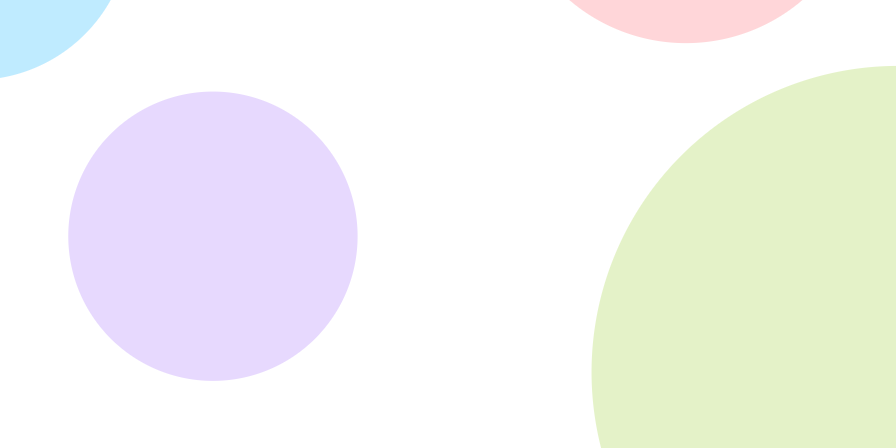
Reproduce this background procedurally as a WebGL 2 fragment shader.

```glsl
#version 300 es
precision highp float;
// Four flat pastel discs on a white ground, three cropped by the canvas edges.
// Each disc is a circle distance function, blended over the ground with an
// edge one pixel wide. Lengths are in canvas heights, origin at lower left.

// Discs: centre x, centre y, radius
#define LILAC_DISC vec3(0.4753, 0.4727, 0.3229)
#define GREEN_DISC vec3(2.0040, 0.1693, 0.6836)
#define PINK_DISC  vec3(1.5310, 1.3037, 0.4000)
#define BLUE_DISC  vec3(-0.0565, 1.1688, 0.3474)

// Colours
#define WHITE vec3(1.0)
#define LILAC vec3(0.905, 0.85, 0.995)
#define GREEN vec3(0.895, 0.95, 0.785)
#define PINK  vec3(1.00, 0.84, 0.85)
#define BLUE  vec3(0.75, 0.92, 1.00)

uniform vec2 u_resolution;
out vec4 fragColor;

// Signed distance to a disc, negative inside
float discDistance(vec2 p, vec3 disc) {
    return length(p - disc.xy) - disc.z;
}

// Lays one smooth-edged disc over the colour below it
vec3 paintDisc(vec3 below, vec2 p, vec3 disc, vec3 tint, float pixel) {
    float coverage = clamp(0.5 - discDistance(p, disc) / pixel, 0.0, 1.0);
    return mix(below, tint, coverage);
}

void main() {
    float pixel = 1.0 / u_resolution.y;
    vec2 p = gl_FragCoord.xy * pixel;

    vec3 color = WHITE;
    color = paintDisc(color, p, LILAC_DISC, LILAC, pixel);
    color = paintDisc(color, p, GREEN_DISC, GREEN, pixel);
    color = paintDisc(color, p, PINK_DISC, PINK, pixel);
    color = paintDisc(color, p, BLUE_DISC, BLUE, pixel);

    fragColor = vec4(color, 1.0);
}
```
